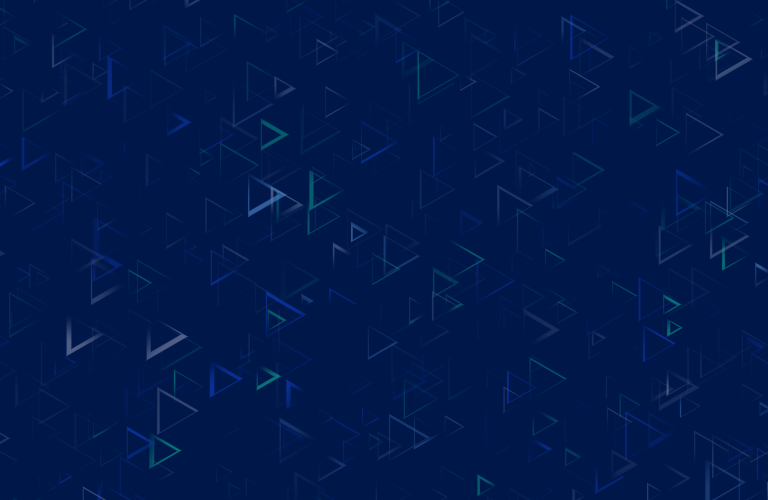
This background is drawn by a Shadertoy shader. Its source:

```glsl
// Four pseudo-random values in 0..1 from integer coordinates (PCG)
vec4 hash4(ivec4 seed) {
    uvec4 v = uvec4(seed + 1000) * 1664525u + 1013904223u;
    v += v.yzxy * v.wxyz;
    v ^= v >> 16u;
    v += v.yzxy * v.wxyz;
    return vec4(v >> 8u) / 16777216.0;
}

// Distance to an equilateral triangle that points right
float triangle(vec2 p, float inradius) {
    return max(-p.x, 0.5 * p.x + 0.866 * abs(p.y)) - inradius;
}

float fill(float dist, float softness) {
    return smoothstep(softness, -softness, dist);
}

vec3 strokeColor(float pick) {
    if (pick < 0.32) return vec3(0.04, 0.62, 0.55);  // teal
    if (pick < 0.52) return vec3(0.06, 0.25, 0.78);  // blue
    if (pick < 0.74) return vec3(0.28, 0.50, 0.76);  // sky
    return vec3(0.46, 0.50, 0.64);                   // grey lavender
}

void mainImage(out vec4 fragColor, in vec2 fragCoord) {
    vec2 uv = fragCoord / iResolution.y;
    float softness = max(0.8 / iResolution.y, 0.0015);
    vec3 color = vec3(0.0, 0.09, 0.29);

    // Overlapping grids of scattered triangles
    for (int layer = 0; layer < 4; layer++) {
        vec2 grid = uv / 0.13 + vec2(0.37, 0.61) * float(layer);
        ivec2 home = ivec2(floor(grid));

        for (int y = -1; y <= 1; y++)
        for (int x = -1; x <= 1; x++) {
            ivec2 cell = home + ivec2(x, y);
            vec4 placing = hash4(ivec4(cell, layer, 1));
            vec4 styling = hash4(ivec4(cell, layer, 2));
            vec4 fading = hash4(ivec4(cell, layer, 3));

            vec2 p = (grid - vec2(cell) - placing.xy) * 0.13;
            float inradius = mix(0.008, 0.028, placing.z);
            float bold = styling.x * styling.x * styling.x;
            float thickness = mix(0.0018, 0.0075, bold) * mix(0.6, 1.0, placing.z);

            // Shifting the hole makes the sides unequally thick
            float shiftAngle = 6.2832 * styling.y;
            vec2 shift = vec2(cos(shiftAngle), sin(shiftAngle)) * thickness * 0.7;
            float outline = fill(triangle(p, inradius), softness)
                          - fill(triangle(p - shift, inradius - thickness), softness);

            // Each outline dissolves towards one direction
            float fadeAngle = 6.2832 * fading.x;
            float along = dot(p, vec2(cos(fadeAngle), sin(fadeAngle))) / inradius;
            float fade = smoothstep(-1.6, 0.9, along + mix(-0.6, 1.2, fading.y));

            float strength = mix(0.1, 0.75, pow(styling.z, 2.2)) * mix(0.75, 1.0, bold);
            color = mix(color, strokeColor(styling.w), clamp(outline, 0.0, 1.0) * fade * strength);
        }
    }
    fragColor = vec4(color, 1.0);
}
```
